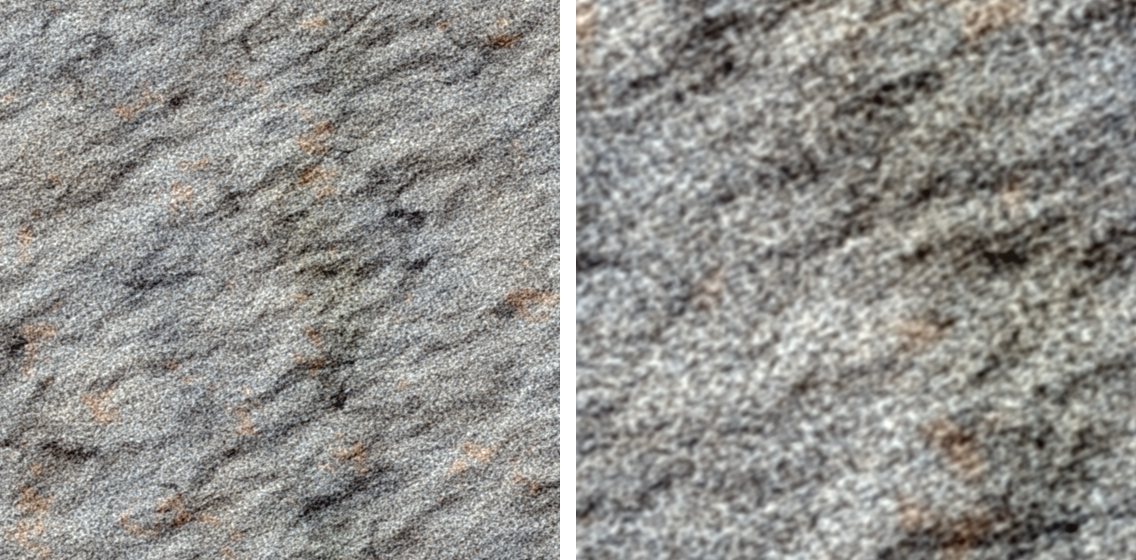
Left, the full canvas; right, a detail of the centre.
A WebGL 1 fragment shader for this texture:

```glsl
precision highp float;
// Rough grey stone face: gritty grain, slanted ledges, dark crevices and faint mineral stains.

uniform vec2 u_resolution;

#define BASE_TONE 0.605
#define RELIEF 0.062
#define RELIEF_STEP 0.0035
#define GRAIN 0.32
#define GRAIN_SCALE 165.0
#define SLANT 0.48
#define STRETCH 0.6
#define CRACK_DEPTH 0.24
#define PIT_DEPTH 0.20
#define SEAM_X 0.58
#define SEAM_WIDTH 0.085
#define STAIN 0.12

float hash(vec2 cell) {
  vec3 h = fract(cell.xyx * 0.1031);
  h += dot(h, h.yzx + 33.33);
  return fract((h.x + h.y) * h.z);
}

// Dot product of a random unit gradient with the offset from its lattice corner
float corner(vec2 cell, vec2 offset) {
  float angle = 6.2832 * hash(cell);
  return dot(vec2(cos(angle), sin(angle)), offset);
}

float gradientNoise(vec2 p) {
  vec2 i = floor(p), f = p - i;
  vec2 u = f * f * f * (f * (f * 6.0 - 15.0) + 10.0);
  vec2 e = vec2(1.0, 0.0);
  return mix(mix(corner(i, f), corner(i + e.xy, f - e.xy), u.x),
             mix(corner(i + e.yx, f - e.yx), corner(i + e.xx, f - e.xx), u.x), u.y);
}

// Coordinates along and across the slanted bedding of the stone
vec2 bedding(vec2 p) {
  float c = cos(SLANT), s = sin(SLANT);
  return vec2(STRETCH * (c * p.x + s * p.y), c * p.y - s * p.x);
}

// Lumpy surface height; every octave adds a similar slope
float height(vec2 p) {
  vec2 q = bedding(p);
  q += 0.012 * vec2(gradientNoise(p * 13.0), gradientNoise(p * 13.0 + 41.7));
  float sum = 0.0, frequency = 9.0;
  for (int i = 0; i < 5; i++) {
    sum += gradientNoise(q * frequency + float(i) * 17.3) / frequency;
    frequency *= 1.93;
  }
  // Creased ledges
  return sum - 0.8 * abs(gradientNoise(q * 15.0 + 63.1)) / 15.0;
}

// Rough dark seam running up the stone, broken into patches
float seam(vec2 p) {
  float wander = 0.07 * gradientNoise(vec2(p.y * 4.0, 3.7)) + 0.06 * gradientNoise(p * 11.0);
  float across = (p.x - SEAM_X - wander) / SEAM_WIDTH;
  float patches = smoothstep(-0.3, 0.3, gradientNoise(p * vec2(4.0, 5.0) + 8.3));
  return exp(-across * across) * mix(0.25, 1.0, patches);
}

float cracks(vec2 p) {
  vec2 q = bedding(p);
  float line = gradientNoise(q * vec2(7.0, 9.0) + 5.1) + 0.12 * gradientNoise(p * 38.0);
  float gate = smoothstep(0.08, 0.36, gradientNoise(p * 6.5 + 29.4));
  return gate * (1.0 - smoothstep(0.0, 0.075, abs(line)));
}

float pits(vec2 p, float roughness) {
  vec2 q = bedding(p);
  float hollow = gradientNoise(q * vec2(14.0, 19.0) + 71.9) + 0.35 * gradientNoise(q * 52.0);
  return smoothstep(0.24, 0.58, hollow + 0.24 * roughness);
}

void main() {
  vec2 p = gl_FragCoord.xy / min(u_resolution.x, u_resolution.y);
  vec2 q = bedding(p);
  float roughness = seam(p);

  // Relief lit from the upper left, with softened highlights
  vec2 toLight = vec2(-0.45, 0.89);
  float slope = (height(p) - height(p + toLight * RELIEF_STEP)) / RELIEF_STEP;
  slope *= 1.0 + 0.6 * roughness;
  slope = slope > 0.0 ? slope / (1.0 + 0.18 * slope) : slope;

  // Fine sandy grain and scattered pale flecks
  vec2 grit = q * vec2(1.35, 1.0);
  float grain = gradientNoise(grit * GRAIN_SCALE + 11.3)
              + 0.85 * gradientNoise(grit.yx * GRAIN_SCALE * 1.5 + 37.9);
  float fleck = smoothstep(0.4, 0.62, gradientNoise(p * 105.0 + 53.2));

  float tone = BASE_TONE + RELIEF * slope + GRAIN * grain + 0.12 * fleck;
  tone += 0.11 * gradientNoise(p * 4.3 + 19.6) + 0.10 * gradientNoise(q * 17.0 + 83.0);
  tone -= CRACK_DEPTH * cracks(p) + PIT_DEPTH * pits(p, roughness) + 0.10 * roughness;
  tone = max(tone, 0.10 + 0.05 * grain);

  // Neutral stone ramp from shadow to lit face
  vec3 shadow = vec3(0.24, 0.22, 0.22);
  vec3 lit = vec3(0.76, 0.77, 0.76);
  vec3 color = mix(shadow, lit, (tone - 0.225) / 0.54);

  // Warm and cool drifts, rusty spots, mossy seam and coloured grains
  float drift = gradientNoise(p * 5.0 + 47.0) + 0.6 * gradientNoise(q * 24.0 + 7.0);
  float rust = smoothstep(0.25, 0.6, gradientNoise(p * 8.0 + 91.0) + 0.5 * gradientNoise(p * 33.0));
  float mineral = gradientNoise(p * 88.0 + 23.0);
  vec3 warm = vec3(0.45, 0.02, -0.5);
  color += STAIN * (0.5 * drift + 0.45 * mineral) * warm;
  color += STAIN * rust * vec3(0.6, -0.05, -0.5);
  color += STAIN * 0.3 * roughness * vec3(-0.1, 0.1, -0.5);

  gl_FragColor = vec4(clamp(color, 0.0, 1.0), 1.0);
}
```
